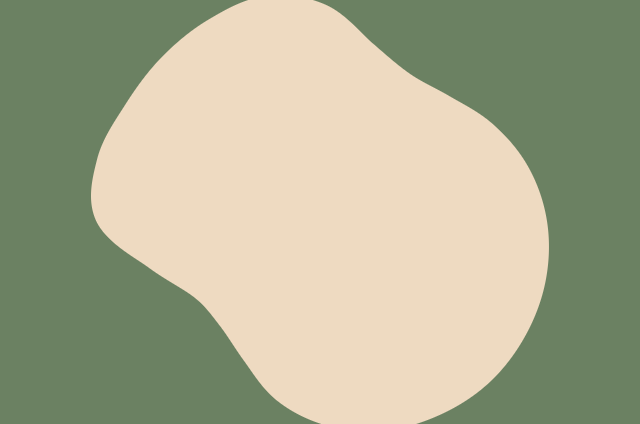
A WebGL 2 fragment shader for this background:

```glsl
#version 300 es
precision highp float;
// A flat cream blob with a smooth wavy outline on a sage green ground.

uniform vec2 u_resolution;
out vec4 fragColor;

const float TAU = 6.2831853;
const int LOBES = 24;

// Outline radii at equal angles, counterclockwise from the right.
const float radii[LOBES] = float[LOBES](
    0.520, 0.492, 0.453, 0.412, 0.397, 0.430, 0.506, 0.544,
    0.544, 0.541, 0.541, 0.553, 0.537, 0.428, 0.357, 0.349,
    0.380, 0.437, 0.480, 0.511, 0.529, 0.541, 0.542, 0.536);

float radiusAt(int i) {
    return radii[(i + LOBES) % LOBES];
}

// Closed Catmull-Rom curve through the radii.
float blobRadius(float angle) {
    float turn = fract(angle / TAU) * float(LOBES);
    int i = int(turn);
    float t = fract(turn);
    float a = radiusAt(i - 1);
    float b = radiusAt(i);
    float c = radiusAt(i + 1);
    float d = radiusAt(i + 2);
    return b + 0.5 * t * (c - a + t * (2.0 * a - 5.0 * b + 4.0 * c - d
             + t * (3.0 * (b - c) + d - a)));
}

void main() {
    // Canvas is 1.5 units wide, centred on the blob.
    vec2 p = (gl_FragCoord.xy - 0.5 * u_resolution) / u_resolution.x * 1.5;
    p -= vec2(0.0117, -0.0195);

    // Outline distance in pixels gives a one pixel soft edge.
    float edge = length(p) - blobRadius(atan(p.y, p.x));
    float slope = max(length(vec2(dFdx(edge), dFdy(edge))), 1e-5);
    float inside = clamp(0.5 - edge / slope, 0.0, 1.0);

    vec3 sage = vec3(0.420, 0.506, 0.384);
    vec3 cream = vec3(0.933, 0.855, 0.757);
    fragColor = vec4(mix(sage, cream, inside), 1.0);
}
```
